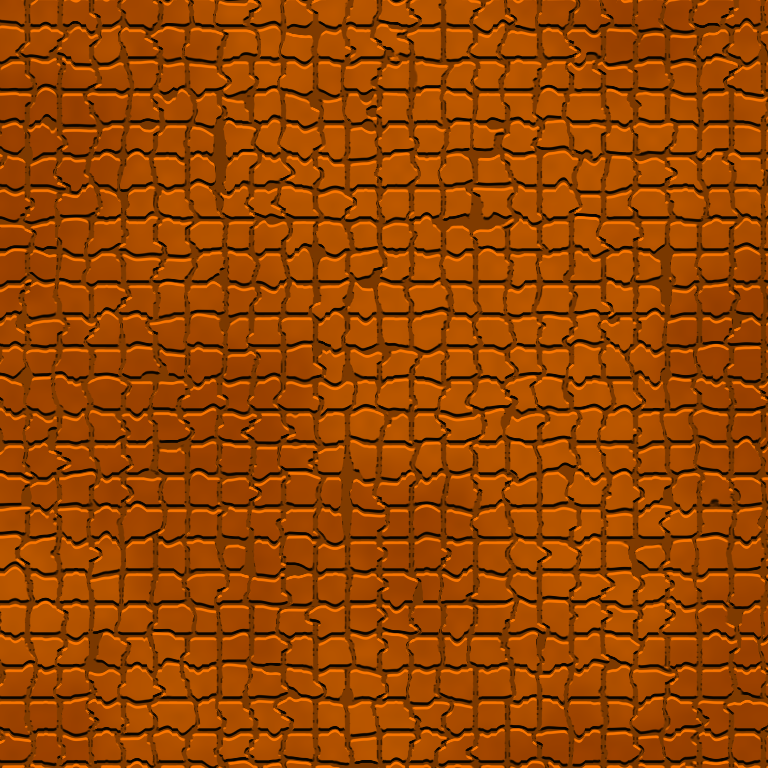
Write a Shadertoy shader that draws this texture.

```glsl
// Cracked orange hide: a 24 by 24 grid of embossed scales parted by crooked grooves.

const float CELLS = 24.0;
const vec2 GRID_OFFSET = vec2(0.86, 0.12);
const float GROOVE_HALF_WIDTH = 0.078;
const float RELIEF_STEP = 0.043;

const vec3 SCALE_LIGHT = vec3(0.72, 0.335, 0.0);
const vec3 SCALE_DARK = vec3(0.60, 0.25, 0.0);
const vec3 GROOVE_COLOR = vec3(0.49, 0.225, 0.0);
const vec3 RIM_COLOR = vec3(0.98, 0.46, 0.0);
const vec3 SHADOW_COLOR = vec3(0.04, 0.02, 0.0);

float hash(vec2 p) {
    vec3 q = fract(p.xyx * 0.1031);
    q += dot(q, q.yzx + 33.33);
    return fract((q.x + q.y) * q.z);
}

// Smooth value noise in 0..1
float noise(vec2 p) {
    vec2 i = floor(p);
    vec2 f = fract(p);
    f = f * f * (3.0 - 2.0 * f);
    float low = mix(hash(i), hash(i + vec2(1, 0)), f.x);
    float high = mix(hash(i + vec2(0, 1)), hash(i + vec2(1, 1)), f.x);
    return mix(low, high, f.y);
}

float fbm(vec2 p) {
    float sum = 0.0;
    float amplitude = 0.5;
    for (int i = 0; i < 4; i++) {
        sum += amplitude * noise(p);
        p = p * 2.03 + 17.0;
        amplitude *= 0.5;
    }
    return sum / 0.9375;
}

// Sideways shift of a groove; the dead zone leaves straight stretches
float bend(vec2 p, float strength) {
    float n = 2.0 * noise(p) - 1.0;
    return strength * sign(n) * max(abs(n) - 0.3, 0.0);
}

float smoothMin(float a, float b, float k) {
    float h = max(k - abs(a - b), 0.0) / k;
    return min(a, b) - 0.25 * h * h * k;
}

// Signed distance to the groove edge, positive on a scale
float scaleDistance(vec2 p) {
    vec2 shift = vec2(bend(p * vec2(1.0, 2.1) + 61.0, 0.46),
                      bend(p * vec2(2.1, 1.0) + 137.0, 0.32));
    // Serrated edges where upright grooves bend
    float jag = noise(p * vec2(2.0, 11.0) + 211.0) - 0.5;
    shift.x += jag * (0.015 + 0.5 * min(abs(shift.x), 0.12));

    vec2 toLine = 0.5 - abs(fract(p + shift - GRID_OFFSET) - 0.5);
    float chip = smoothstep(0.8, 0.98, noise(p * 1.3 + 303.0));
    return smoothMin(toLine.x, toLine.y, 0.13) - GROOVE_HALF_WIDTH - 0.14 * chip;
}

float scaleMask(vec2 p, float blur) {
    return smoothstep(-blur, blur, scaleDistance(p));
}

// 1 on level edges, 0 on upright ones
float levelness(vec2 p) {
    vec2 e = vec2(0.05, 0.0);
    vec2 slope = vec2(scaleDistance(p + e) - scaleDistance(p - e),
                      scaleDistance(p + e.yx) - scaleDistance(p - e.yx));
    return smoothstep(0.4, 0.8, abs(slope.y) / (length(slope) + 0.0001));
}

// Broad stains and a faint grain across the scales
vec3 scaleColor(vec2 uv) {
    float stain = smoothstep(0.28, 0.72, fbm(uv * 4.0 + 9.0));
    float grain = 0.97 + 0.06 * noise(uv * CELLS * 2.5);
    return mix(SCALE_DARK, SCALE_LIGHT, stain) * grain;
}

void mainImage(out vec4 fragColor, in vec2 fragCoord) {
    vec2 uv = fragCoord / iResolution.xy;
    vec2 p = uv * CELLS;
    float blur = max(0.8 * CELLS / iResolution.y, 0.012);

    // Flat colours
    vec3 surface = scaleColor(uv);
    vec3 groove = GROOVE_COLOR * mix(0.9, 1.08, fbm(uv * 5.0 + 40.0));
    vec3 color = mix(groove, surface, scaleMask(p, blur));

    // Dark stipple along the flanks of the grooves
    float stipple = smoothstep(0.5, 0.75, noise(p * vec2(5.0, 13.0) + 71.0));
    float flank = 1.0 - smoothstep(0.0, 0.05, abs(scaleDistance(p) + 0.02));
    color *= 1.0 - 0.5 * stipple * flank;

    // Relief lit from above: bright upper rims, dark lower edges
    vec2 up = vec2(0.0, RELIEF_STEP);
    float relief = scaleMask(p - up, blur) - scaleMask(p + up, blur);
    relief *= mix(0.45 * stipple, 1.0, levelness(p));
    color = mix(color, RIM_COLOR, clamp(relief, 0.0, 1.0));
    color = mix(color, SHADOW_COLOR, clamp(-relief, 0.0, 1.0));

    fragColor = vec4(color, 1.0);
}
```
